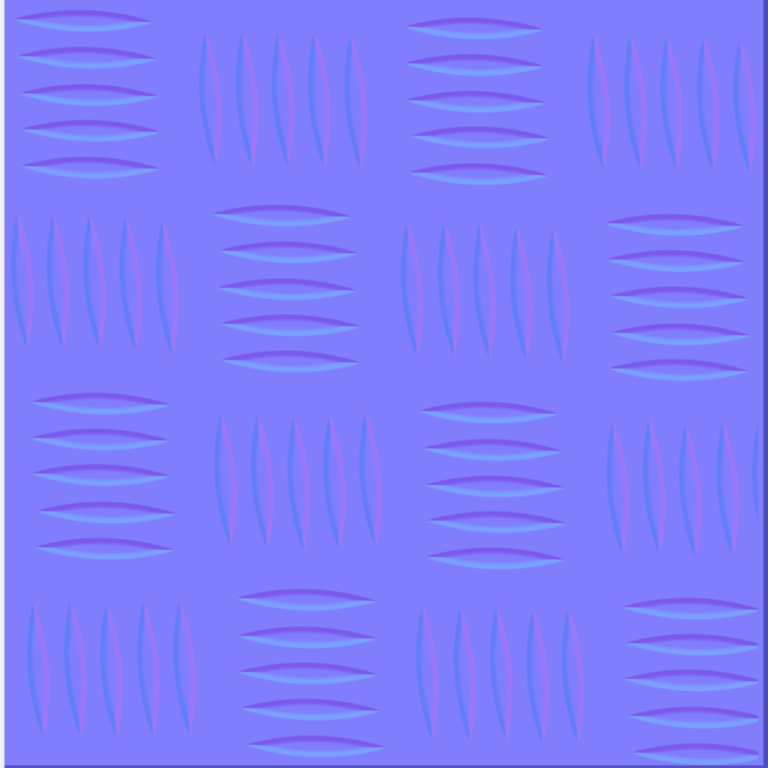
Write a three.js fragment shader that draws this texture map.

```glsl
varying vec2 vUv;

float hash(vec2 p) {
  return fract(sin(dot(p, vec2(127.1, 311.7))) * 43758.5453);
}

// Lens-shaped ridge: x is the upper or right flank, y the opposite one
vec2 ridgeFlanks(float along, float across, float halfLength) {
  float t = along / halfLength;
  float halfWidth = 0.0142 * max(1.0 - t * t, 0.0);
  float d = abs(across) - halfWidth;
  float band = smoothstep(-0.011, -0.004, d) * (1.0 - smoothstep(-0.002, 0.0015, d));
  band *= 1.0 - smoothstep(0.88, 1.0, abs(t));
  float side = smoothstep(-0.0015, 0.0015, across);
  return band * vec2(side, 1.0 - side);
}

void main() {
  // Slightly skewed checkerboard of ridge groups
  vec2 p = vUv - vec2(0.113, 0.878);
  p += vec2(0.048 * p.y, 0.02 * p.x);
  vec2 pitch = vec2(0.253, 0.249);
  vec2 cell = floor(p / pitch + 0.5);
  vec2 local = p - cell * pitch;
  local += (vec2(hash(cell), hash(cell + 17.3)) - 0.5) * vec2(0.008, 0.004);
  bool upright = mod(cell.x + cell.y, 2.0) > 0.5;

  // Five parallel ridges in each group
  float along = upright ? local.y : local.x;
  float across = upright ? local.x + 0.025 * local.y : local.y;
  float bar = clamp(floor(across / 0.0473 + 0.5), -2.0, 2.0);
  vec2 seed = cell * 7.0 + bar;
  across -= bar * 0.0473 + (hash(seed) - 0.5) * 0.002;
  along += (hash(seed + 5.1) - 0.5) * 0.008;
  vec2 flanks = ridgeFlanks(along, across, upright ? 0.091 : 0.094);
  flanks *= smoothstep(0.008, 0.012, vUv.x) * (1.0 - smoothstep(0.985, 0.989, vUv.x));

  // Tint the flanks by the direction they face
  vec3 color = vec3(0.505, 0.495, 0.995);
  vec3 positiveTint = upright ? vec3(0.61, 0.47, 0.97) : vec3(0.48, 0.35, 0.92);
  vec3 negativeTint = upright ? vec3(0.39, 0.49, 0.98) : vec3(0.48, 0.63, 1.0);
  color = mix(color, positiveTint, flanks.x);
  color = mix(color, negativeTint, flanks.y);

  // Pale left margin, dark right and bottom edges
  color = mix(color, vec3(0.3, 0.3, 0.72), smoothstep(0.992, 0.996, vUv.x));
  color = mix(color, vec3(0.34, 0.32, 0.76), 1.0 - smoothstep(0.002, 0.005, vUv.y));
  color = mix(color, vec3(0.94, 0.95, 0.97), 1.0 - smoothstep(0.004, 0.0075, vUv.x));

  gl_FragColor = vec4(color, 1.0);
}
```
